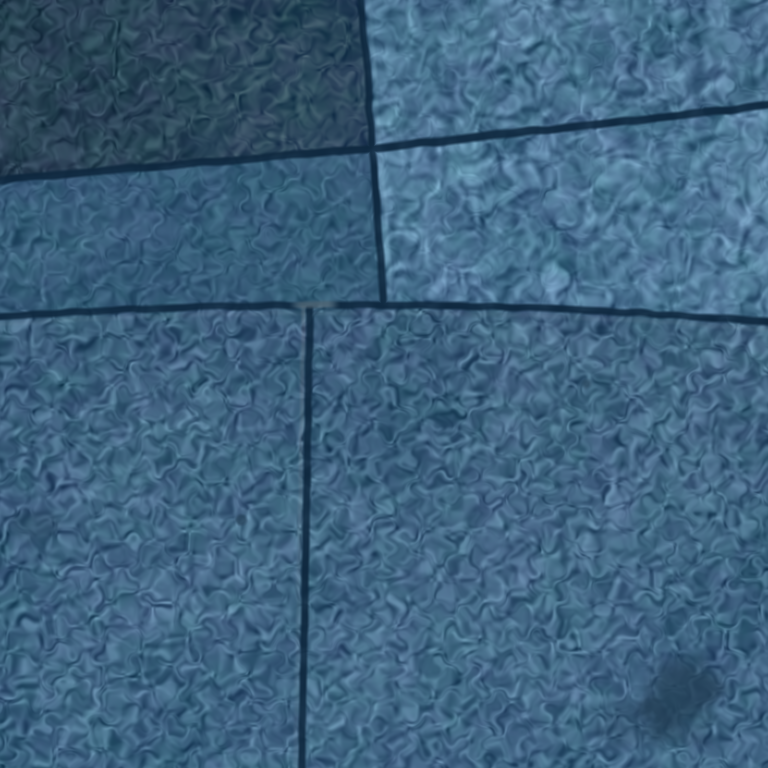
Write a three.js fragment shader that draws this texture.

```glsl
// Blue granite paving: five slabs divided by thin, dark, slightly bent joints.
// Joints are distances to simple curves; each side picks a slab tone, and
// warped value noise adds the mineral grain, broad mottling and stains.

#define GRAIN_SCALE 105.0
#define COARSE_SCALE 68.0
#define GRAIN_CONTRAST 0.20
#define MOTTLE_CONTRAST 0.10
#define JOINT_WIDTH 0.0038
#define JOINT_SOFTNESS 0.0035
#define JOINT_COLOR vec3(0.055, 0.155, 0.245)
#define DARK_SLAB vec3(0.165, 0.268, 0.345)
#define MID_SLAB vec3(0.205, 0.355, 0.465)
#define BRIGHT_SLAB vec3(0.292, 0.448, 0.565)
#define FRONT_SLAB vec3(0.247, 0.390, 0.505)

varying vec2 vUv;

float hash(vec2 p) {
  return fract(sin(dot(p, vec2(127.1, 311.7))) * 43758.55);
}

float noise(vec2 p) {
  vec2 i = floor(p), f = fract(p);
  f = f * f * (3.0 - 2.0 * f);
  return mix(mix(hash(i), hash(i + vec2(1.0, 0.0)), f.x),
             mix(hash(i + vec2(0.0, 1.0)), hash(i + 1.0), f.x), f.y);
}

float fbm(vec2 p) {
  float sum = 0.0, amp = 0.5;
  for (int i = 0; i < 4; i++) {
    sum += amp * noise(p);
    p = mat2(0.8, 0.6, -0.6, 0.8) * p * 2.03 + 17.3;
    amp *= 0.5;
  }
  return sum / 0.9375;
}

// Short curled flecks, centred on zero
float grain(vec2 p) {
  vec2 warp = vec2(noise(p * 0.6 + 31.0), noise(p * 0.6 + 73.0)) - 0.5;
  p += warp * 2.2;
  float flecks = noise(p) - noise(p + vec2(0.75, -0.65));
  return 0.7 * flecks + 0.75 * (noise(p * 1.35 + 9.0) - 0.5);
}

float side(float d) {
  return smoothstep(-0.002, 0.002, d);
}

float joint(float d, float width) {
  return 1.0 - smoothstep(width - JOINT_SOFTNESS * 0.5, width + JOINT_SOFTNESS, abs(d));
}

float stain(vec2 p, vec2 center, vec2 radius) {
  vec2 q = (p - center) / radius;
  float ragged = (fbm(p * 28.0) - 0.5) * 1.2;
  return 1.0 - smoothstep(0.45, 1.25, length(q) + ragged);
}

void main() {
  vec2 uv = vUv;
  float wobble = (noise(uv * 42.0) - 0.5) * 0.003;

  // Signed distances to the four joints
  float slope = uv.x < 0.488 ? 0.084 : 0.109;
  float upper = uv.y - 0.807 - (uv.x - 0.488) * slope + wobble;
  float lower = uv.y - 0.603 + 0.073 * (uv.x - 0.45) * (uv.x - 0.45) + wobble;
  float backSplit = uv.x - 0.471 - (1.0 - uv.y) * 0.072 + wobble;
  float frontSplit = uv.x - 0.393 - 0.018 * uv.y + wobble * 0.6;

  float back = side(lower);
  float top = side(upper);
  float right = side(backSplit);

  // Slab tones
  vec3 leftTone = mix(MID_SLAB, DARK_SLAB, top);
  vec3 rightTone = mix(BRIGHT_SLAB * 1.03, BRIGHT_SLAB, top);
  vec3 color = mix(FRONT_SLAB, mix(leftTone, rightTone, right), back);
  float bright = back * right;
  float dark = back * top * (1.0 - right);
  color *= 1.0 + 0.10 * (1.0 - back) * (0.30 - uv.y);
  color *= 1.0 + dark * 0.30 * (uv.x - 0.25);

  // Mottling and mineral grain
  float mottle = fbm(uv * 9.0 + 4.0) - 0.5;
  float fine = grain(uv * GRAIN_SCALE);
  float coarse = grain(uv * COARSE_SCALE + 50.0);
  float speck = mix(fine, coarse * 0.85 + fine * 0.45, bright);
  float strength = GRAIN_CONTRAST * mix(1.0, 1.25, bright);
  strength *= 1.0 - 0.35 * back * (1.0 - right);
  color += speck * strength * vec3(0.90, 1.0, 1.0);
  color += mottle * MOTTLE_CONTRAST * mix(1.0, 1.4, bright);
  float hue = fbm(uv * 32.0 + 60.0) - 0.5;
  color += hue * vec3(-0.045, 0.025, -0.035);
  color += dark * vec3(0.025, 0.012, -0.015) * smoothstep(0.1, 0.4, uv.x) * fine;

  // Damp stains and small pits
  float damp = 0.75 * stain(uv, vec2(0.890, 0.088), vec2(0.052, 0.055));
  damp += 0.28 * stain(uv, vec2(0.820, 0.060), vec2(0.050, 0.032));
  damp += 0.55 * stain(uv, vec2(0.267, 0.814), vec2(0.032, 0.018));
  damp += 0.55 * stain(uv, vec2(0.440, 0.828), vec2(0.042, 0.017));
  damp += 0.30 * stain(uv, vec2(0.045, 0.316), vec2(0.028, 0.024));
  damp += 0.65 * stain(uv, vec2(0.314, 0.323), vec2(0.007));
  damp += 0.65 * stain(uv, vec2(0.764, 0.500), vec2(0.009));
  color = mix(color, vec3(0.135, 0.245, 0.335), min(damp, 0.85));

  // Worn pale edges beside the joints
  float frontEdge = joint(frontSplit + 0.008, 0.002) * (1.0 - back);
  color += frontEdge * vec3(0.08, 0.05, 0.03) * (0.35 + 0.65 * smoothstep(0.15, 0.58, uv.y));
  color += joint(lower + 0.010, 0.002) * vec3(0.035, 0.03, 0.025);
  color += joint(backSplit - 0.010, 0.002) * back * vec3(0.05, 0.055, 0.05);

  // Dark joints, with a chipped gap where the front slabs meet
  float chip = smoothstep(0.375, 0.395, uv.x) * (1.0 - smoothstep(0.425, 0.445, uv.x));
  float gap = joint(upper, JOINT_WIDTH * 1.15);
  gap = max(gap, joint(lower, JOINT_WIDTH) * (1.0 - 0.85 * chip));
  gap = max(gap, joint(backSplit, JOINT_WIDTH) * back);
  gap = max(gap, joint(frontSplit, JOINT_WIDTH) * (1.0 - back));
  gap *= 0.82 + 0.18 * noise(uv * 55.0);
  color = mix(color, JOINT_COLOR, gap);
  color = mix(color, vec3(0.33, 0.40, 0.45), chip * joint(lower - 0.001, 0.003) * 0.65);

  gl_FragColor = vec4(clamp(color, 0.0, 1.0), 1.0);
}
```
